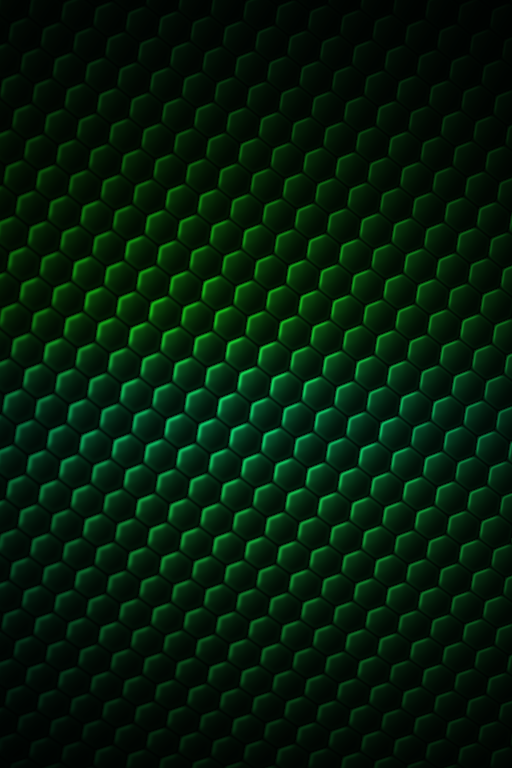
Write a Shadertoy shader that draws this pattern.

```glsl
// Tilted honeycomb of dark recessed cells with green rims lit from the upper left.

const float PITCH = 0.0639;               // cell spacing, in canvas widths
const float TILT = 0.1484;                // lattice rotation, radians
const vec2 ANCHOR = vec2(0.512, 0.859);   // one cell centre, in canvas widths
const float BEND_START = 0.66;            // rows tighten below this height
const float BEND = 0.154;
const float RIM_AT = 0.44;                // rim position, 0.5 = cell border
const float RIM_SHARP = 0.036;
const float RIM_SOFT = 0.085;
const float RIM_LIGHT = 0.35;
const float FACE_LIGHT = 0.36;
const float VARIATION = 0.16;
const vec2 LIGHT_DIR = vec2(-0.866, 0.5); // in lattice space
const vec2 GLOW_CENTRE = vec2(0.50, 0.48);
const vec2 GLOW_SIZE = vec2(0.64, 0.36);
const float GLOW_SLOPE = 0.07;
const vec3 GREEN = vec3(0.12, 1.0, 0.34);
const vec3 LIME = vec3(0.12, 1.0, 0.12);
const vec3 TEAL = vec3(0.06, 1.0, 0.60);

float hash(vec2 p) {
    return fract(sin(dot(p, vec2(127.1, 311.7))) * 43758.5);
}

// Offset from the nearest cell centre in xy, centre of that cell in zw.
vec4 hexCell(vec2 q) {
    vec2 period = vec2(1.0, sqrt(3.0));
    vec2 a = mod(q + 0.5 * period, period) - 0.5 * period;
    vec2 b = mod(q, period) - 0.5 * period;
    vec2 v = dot(a, a) < dot(b, b) ? a : b;
    return vec4(v, q - v);
}

// Hexagonal radius with slightly rounded corners.
float hexRadius(vec2 v) {
    vec3 sides = abs(vec3(v.x, dot(v, vec2(0.5, 0.866)), dot(v, vec2(0.5, -0.866))));
    return pow(dot(pow(sides * 2.0, vec3(16.0)), vec3(1.0)), 1.0 / 16.0) * 0.5;
}

// Broad pool of light that fades towards the canvas edges.
float glow(vec2 uv) {
    vec2 d = uv - GLOW_CENTRE;
    d.y += GLOW_SLOPE * d.x;
    d /= GLOW_SIZE;
    return exp(-dot(d, d));
}

vec3 tint(vec2 uv) {
    float lime = smoothstep(0.48, 0.60, uv.y) * (1.0 - smoothstep(0.75, 1.0, uv.y));
    lime *= 1.0 - 0.5 * smoothstep(0.3, 1.0, uv.x);
    float band = (uv.y - 0.44) / 0.08;
    float teal = exp(-band * band) * 0.75;
    teal += 0.6 * (1.0 - smoothstep(0.0, 0.35, uv.x)) * (1.0 - smoothstep(0.2, 0.5, uv.y));
    return mix(mix(GREEN, LIME, lime), TEAL, min(teal, 1.0));
}

void mainImage(out vec4 fragColor, in vec2 fragCoord) {
    vec2 uv = fragCoord / iResolution.xy;
    vec2 p = fragCoord / iResolution.x;

    // Lattice space, with rows drawn closer towards the bottom
    float drop = max(BEND_START - p.y, 0.0);
    p.y -= BEND * drop * drop;
    float c = cos(TILT), s = sin(TILT);
    vec2 q = mat2(c, s, -s, c) * (p - ANCHOR) / PITCH;
    vec4 cell = hexCell(q);
    float h = hexRadius(cell.xy);

    // Focus softens to the left and the bottom
    float soft = smoothstep(0.25, 1.0, 0.6 * (1.0 - uv.x) + 0.5 * (1.0 - uv.y));
    float pixel = 1.0 / (PITCH * iResolution.x);
    float width = max(mix(RIM_SHARP, RIM_SOFT, soft), 0.7 * pixel);
    float rimAt = RIM_AT - 0.6 * (width - RIM_SHARP);

    // Rim, bright on the two sides that face the light
    float facing = dot(cell.xy / (length(cell.xy) + 1e-4), LIGHT_DIR);
    float lit = smoothstep(0.34, 0.82, facing);
    float inside = 1.0 - smoothstep(RIM_AT - 0.02 * soft, 0.52, h);
    float offset = (h - rimAt) / width;
    float rim = exp(-offset * offset) * inside * mix(0.13, 1.0, lit);

    // Recessed face, shaded from the lit corner into darkness
    float slope = smoothstep(-0.34, 0.50, dot(cell.xy, LIGHT_DIR));
    float halo = exp(-max(rimAt - h, 0.0) / 0.13) * lit;
    float face = (0.19 + 0.66 * slope + 0.35 * halo) * mix(0.35, 1.0, inside);

    float vary = 1.0 + VARIATION * (hash(floor(cell.zw * 2.0 + 0.5)) - 0.5);
    float light = (RIM_LIGHT * rim + FACE_LIGHT * face) * glow(uv) * vary;
    vec3 color = tint(uv) * light + vec3(0.0, 0.006, 0.002);
    fragColor = vec4(color, 1.0);
}
```
